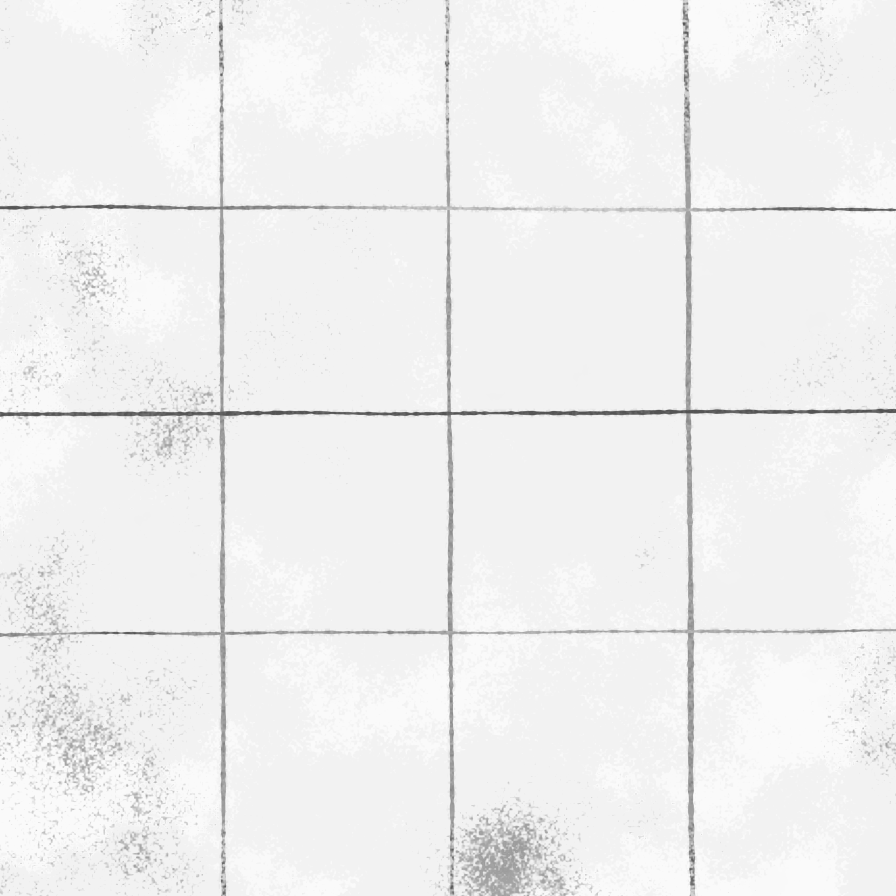
Reproduce this texture procedurally as a WebGL 2 fragment shader.

```glsl
#version 300 es
precision highp float;
// Worn white tiles, four by four, with rough grey joints and speckled grime.

uniform vec2 u_resolution;
out vec4 fragColor;

#define TILE_TONE 0.949
#define GRIME_DEPTH 0.34
#define GRAIN_SCALE 300.0
#define UPRIGHT_TOP vec3(0.2461, 0.4990, 0.7655)
#define UPRIGHT_BOTTOM vec3(0.2500, 0.5052, 0.7725)
#define LEVEL_LEFT vec3(0.2923, 0.5371, 0.7690)
#define LEVEL_RIGHT vec3(0.2962, 0.5410, 0.7660)
#define UPRIGHT_HALF vec3(0.0022, 0.0022, 0.0029)
#define LEVEL_HALF vec3(0.0015, 0.0020, 0.0017)

float hash(vec2 p) {
    vec3 q = fract(p.xyx * vec3(0.1031, 0.1030, 0.0973));
    q += dot(q, q.yzx + 33.33);
    return fract((q.x + q.y) * q.z);
}

float noise(vec2 p) {
    vec2 i = floor(p), f = fract(p);
    f = f * f * (3.0 - 2.0 * f);
    return mix(mix(hash(i), hash(i + vec2(1, 0)), f.x),
               mix(hash(i + vec2(0, 1)), hash(i + vec2(1, 1)), f.x), f.y);
}

float fbm(vec2 p) {
    float sum = 0.0, amp = 0.5;
    for (int i = 0; i < 6; i++) {
        sum += amp * noise(p);
        p = mat2(1.6, 1.2, -1.2, 1.6) * p + 17.3;
        amp *= 0.54;
    }
    return sum / 1.06;
}

float blob(vec2 p, vec2 center, vec2 radius) {
    vec2 d = (p - center) / radius;
    return exp(-dot(d, d));
}

// How readily grime settles: clean middle, dirty rim, heavy lower corners.
float grimeBias(vec2 p) {
    float rim = smoothstep(0.15, 0.55, length(p - vec2(0.53, 0.57)));
    float bias = mix(-0.50, -0.20, rim);
    bias += 0.34 * blob(p, vec2(0.06, 0.11), vec2(0.11, 0.10));
    bias += 0.32 * blob(p, vec2(0.90, 0.19), vec2(0.10, 0.08));
    bias += 0.16 * smoothstep(0.17, 0.0, p.y);
    bias += 0.18 * blob(p, vec2(0.69, 0.97), vec2(0.08, 0.05));
    return bias;
}

// Rough stroke: x is the solid part, y the pale crumbs beside it.
vec2 joint(float offset, float along, float halfWidth, float seed, float grain) {
    float pixel = 0.7 / min(u_resolution.x, u_resolution.y);
    float wobble = (noise(vec2(along * 9.0, seed)) - 0.5) * 0.0022;
    float rough = (noise(vec2(along * 170.0, seed + 5.0)) - 0.5) * 0.0012;
    float swell = mix(0.75, 1.2, noise(vec2(along * 14.0, seed + 9.0)));
    float d = abs(offset + wobble) - halfWidth * swell + rough;
    float crumbs = smoothstep(0.004, 0.0, d) * smoothstep(0.48, 0.68, grain);
    return vec2(smoothstep(pixel, -pixel, d), crumbs);
}

// Darkness of each level joint along its length.
float levelInk(int row, float x, float patchy) {
    if (row == 1) return 0.92 + 0.08 * patchy;
    if (row == 0) return 0.38 + 0.25 * patchy + 0.45 * exp(-pow((x - 0.145) / 0.045, 2.0));
    float left = smoothstep(0.55, 0.05, x);
    float right = smoothstep(0.72, 0.92, x);
    return 0.16 + 0.15 * patchy + 0.70 * max(left, right);
}

void main() {
    vec2 p = gl_FragCoord.xy / u_resolution;
    float grain = 0.5 * (noise(p * GRAIN_SCALE) + noise(p.yx * GRAIN_SCALE * 1.55 + 41.0));

    // Tile faces with faint mottling and whiter scuffs.
    float cloud = fbm(p * 6.0 + 3.7);
    float bias = grimeBias(p);
    float tone = TILE_TONE + 0.006 * (fbm(p * 14.0) - 0.5);
    float scuff = fbm(p * 9.0 + 23.0) - 0.42 + bias * 0.5 + (grain - 0.5) * 0.3;
    tone += 0.03 * smoothstep(0.0, 0.1, scuff);

    // Grime breaks into specks through the fine grain.
    float speck = (cloud - 0.5) * 1.7 + bias + (grain - 0.5) * 0.85;
    tone -= GRIME_DEPTH * smoothstep(0.0, 0.55, speck);

    // Upright joints in mid grey, dark and crumbly near both ends.
    for (int i = 0; i < 3; i++) {
        float seed = float(i) * 13.0 + 2.0;
        float axis = mix(UPRIGHT_BOTTOM[i], UPRIGHT_TOP[i], p.y);
        vec2 stroke = joint(p.x - axis, p.y, UPRIGHT_HALF[i], seed, grain);
        float wear = smoothstep(0.70, 0.95, p.y) + smoothstep(0.12, 0.04, p.y);
        float ink = 0.62 + (grain - 0.56) * mix(0.22, -0.9, min(wear, 1.0));
        float solid = smoothstep(0.08, 0.28, noise(vec2(p.y * 16.0, seed)) + grain * 0.4);
        tone = mix(tone, min(tone, 0.83), stroke.y * 0.6);
        tone = mix(tone, clamp(ink, 0.34, 0.82), stroke.x * mix(0.55, 1.0, solid));
    }

    // Level joints, strongest across the middle.
    for (int i = 0; i < 3; i++) {
        float seed = float(i) * 17.0 + 71.0;
        float axis = mix(LEVEL_LEFT[i], LEVEL_RIGHT[i], p.x);
        vec2 stroke = joint(p.y - axis, p.x, LEVEL_HALF[i], seed, grain);
        float patchy = noise(vec2(p.x * 18.0, seed));
        float ink = clamp(levelInk(i, p.x, patchy) + (grain - 0.5) * 0.35, 0.0, 1.0);
        tone = mix(tone, min(tone, 0.82), stroke.y * 0.6);
        tone = mix(tone, mix(0.90, 0.33, ink), stroke.x);
    }

    fragColor = vec4(vec3(clamp(tone, 0.0, 1.0)), 1.0);
}
```
